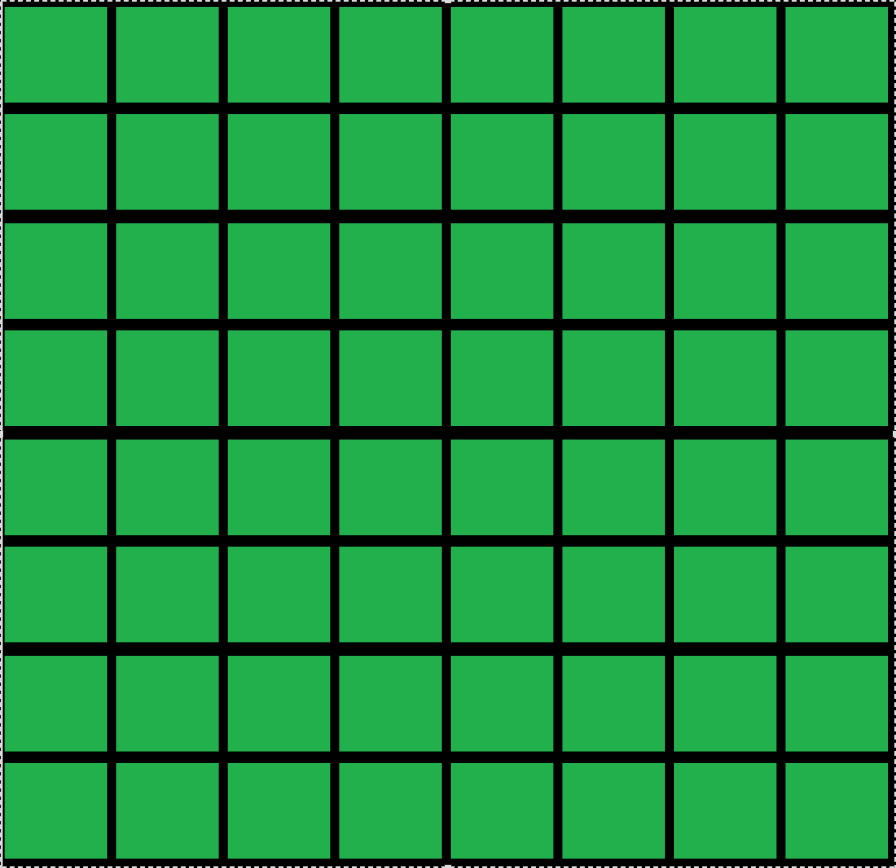
Give the GLSL for this pattern, as a WebGL 1 fragment shader.

```glsl
precision highp float;
// A flat board of eight by eight green tiles on black bars.
// Columns repeat evenly; rows repeat in pairs, so thin and thick bars alternate.
// A fine dashed rim with a small pale tab at the middle of each side frames it.

uniform vec2 u_resolution;

#define COUNT 8.0
#define TILE_START vec2(0.0052, 0.0080)  // first tile, from the top left
#define TILE_SIZE vec2(0.1144, 0.1102)
#define COLUMN_PITCH 0.1245
#define ROW_PAIR_PITCH 0.2492
#define SECOND_ROW 0.1234                // offset of the lower row in a pair
#define RIM_WIDTH 0.0019
#define LEFT_STRIP 0.0030
#define DASH_COUNT 110.0
#define TAB_SIZE 0.0035
#define TILE_GREEN vec3(0.135, 0.692, 0.300)
#define RIM_PALE vec3(0.86)

// Antialiased coverage of the interval from lo to hi
float band(float x, float lo, float hi, float pixel) {
  return clamp((x - lo) / pixel + 0.5, 0.0, 1.0)
       - clamp((x - hi) / pixel + 0.5, 0.0, 1.0);
}

// Product of the column and row coverage; p runs from the top left
float tileCoverage(vec2 p, vec2 pixel) {
  vec2 local = p - TILE_START;
  float halfBar = 0.5 * (COLUMN_PITCH - TILE_SIZE.x);
  float column = floor((local.x + halfBar) / COLUMN_PITCH);
  local.x -= COLUMN_PITCH * clamp(column, 0.0, COUNT - 1.0);

  float halfGap = 0.5 * (SECOND_ROW - TILE_SIZE.y);
  float rowPair = floor((local.y + halfGap) / ROW_PAIR_PITCH);
  local.y -= ROW_PAIR_PITCH * clamp(rowPair, 0.0, 0.5 * COUNT - 1.0);
  local.y -= SECOND_ROW * step(SECOND_ROW - halfGap, local.y);

  return band(local.x, 0.0, TILE_SIZE.x, pixel.x)
       * band(local.y, 0.0, TILE_SIZE.y, pixel.y);
}

// Evenly spaced dashes along one side
float dashes(float along, float pixel) {
  return band(fract(along * DASH_COUNT), 0.2, 0.8, pixel * DASH_COUNT);
}

// Square tab centred on a point
float tab(vec2 p, vec2 centre, float pixel) {
  vec2 offset = abs(p - centre);
  float edge = max(offset.x, offset.y) - TAB_SIZE;
  return clamp(0.5 - edge / pixel, 0.0, 1.0);
}

void main() {
  vec2 pixel = 1.0 / u_resolution;
  vec2 p = gl_FragCoord.xy * pixel;
  p.y = 1.0 - p.y;
  vec3 color = TILE_GREEN * tileCoverage(p, pixel);

  // Rim distances are measured in canvas widths
  vec2 extent = vec2(1.0, u_resolution.y / u_resolution.x);
  vec2 q = p * extent;
  vec2 toSide = min(q, extent - q);
  float sideRim = clamp((RIM_WIDTH - toSide.x) / pixel.x + 0.5, 0.0, 1.0);
  float endRim = clamp((RIM_WIDTH - toSide.y) / pixel.x + 0.5, 0.0, 1.0);
  float rim = max(sideRim * dashes(q.y, pixel.x), endRim * dashes(q.x, pixel.x));

  // Thin pale strip inside the left side
  float strip = band(q.x, 0.5 * RIM_WIDTH, LEFT_STRIP, pixel.x);
  rim = max(rim, strip);

  // One tab at the middle of each side
  vec2 middle = 0.5 * extent;
  float tabs = max(tab(q, vec2(middle.x, 0.0), pixel.x),
                   tab(q, vec2(middle.x, extent.y), pixel.x));
  tabs = max(tabs, max(tab(q, vec2(0.0, middle.y), pixel.x),
                       tab(q, vec2(extent.x, middle.y), pixel.x)));

  color = mix(color, RIM_PALE, max(rim, tabs));
  gl_FragColor = vec4(color, 1.0);
}
```
